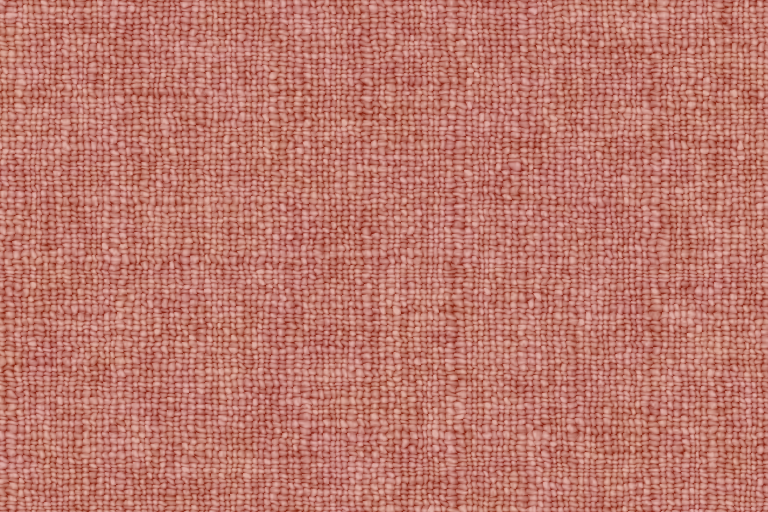
Write a WebGL 2 fragment shader that draws this texture.

```glsl
#version 300 es
precision highp float;
// Plain-woven linen cloth in dusty coral, with uneven slubbed threads.

#define WARP_COUNT 73.0    // vertical threads per canvas height
#define WEFT_COUNT 90.0    // horizontal threads per canvas height
#define CRIMP 0.42         // how far threads rise and dip
#define THREAD_WIDTH 0.49  // half width, in cells
#define SLUB_WIDTH 0.16    // thickness variation along a thread
#define SLUB_TONE 0.26     // brightness variation along a thread
#define RELIEF 0.90        // contrast of the weave
#define BASE_TONE -0.30
#define TWIST 0.22         // slant of the floats
#define FUZZ 0.40          // fibre grain strength
#define DARK_COLOR vec3(0.60, 0.25, 0.19)
#define LIGHT_COLOR vec3(0.84, 0.63, 0.59)

uniform vec2 u_resolution;
out vec4 fragColor;

const int SAMPLES = 3;

float hash(vec2 p) {
    vec3 q = fract(vec3(p.xyx) * 0.1031);
    q += dot(q, q.yzx + 33.33);
    return fract((q.x + q.y) * q.z);
}

// Value noise, centred on zero
float noise(vec2 p) {
    vec2 i = floor(p), f = fract(p);
    f = f * f * (3.0 - 2.0 * f);
    float low = mix(hash(i), hash(i + vec2(1.0, 0.0)), f.x);
    float high = mix(hash(i + vec2(0.0, 1.0)), hash(i + vec2(1.0, 1.0)), f.x);
    return mix(low, high, f.y) - 0.5;
}

// Slow and quick variation along one thread
float slub(float id, float along) {
    return 0.50 * noise(vec2(id + 40.0, along * 5.0))
         + 0.70 * noise(vec2(id + 240.0, along * 21.0));
}

// Rounded cross section of a thread
float profile(float offset, float halfWidth) {
    float a = offset / halfWidth;
    return 1.0 - a * a;
}

vec3 cloth(vec2 uv) {
    // Uneven spacing, broad and from thread to thread, then local wander
    vec2 p = uv * vec2(WARP_COUNT, WEFT_COUNT);
    vec2 q = p;
    p.x += 0.9 * noise(vec2(uv.x * 23.0, 3.5)) + 0.7 * noise(vec2(q.x * 0.47, uv.y * 6.0 + 30.0));
    p.y += 0.9 * noise(vec2(uv.y * 29.0, 8.5)) + 0.7 * noise(vec2(uv.x * 6.0 + 60.0, q.y * 0.47));
    p += 0.50 * vec2(noise(q * 0.8 + 130.0), noise(q * 0.8 + 310.0));

    vec2 cell = floor(p), f = fract(p) - 0.5;
    float parity = mod(cell.x + cell.y, 2.0) * 2.0 - 1.0;
    vec2 wave = parity * cos(3.14159 * f);

    // Over-and-under heights; floats bulge where they lie on top
    float warpSlub = slub(cell.x, uv.y);
    float weftSlub = slub(cell.y + 500.0, uv.x);
    float warpWidth = THREAD_WIDTH + SLUB_WIDTH * warpSlub + 0.08 * wave.y;
    float weftWidth = THREAD_WIDTH + SLUB_WIDTH * weftSlub - 0.05 * wave.x;
    float warp = profile(f.x + TWIST * f.y, warpWidth) + CRIMP * wave.y;
    float weft = profile(f.y + TWIST * f.x, weftWidth) - CRIMP * wave.x;
    bool warpOnTop = warp > weft;
    float height = max(max(warp, weft), -0.1);

    // Thread tone, fibre grain and faint mottling
    float tone = BASE_TONE + RELIEF * height;
    tone += warpOnTop ? 0.05 : -0.05;
    tone += SLUB_TONE * (warpOnTop ? warpSlub : weftSlub);
    tone += 0.05 * (warpSlub + weftSlub);
    tone += 0.18 * (hash(cell + 17.0) - 0.5);
    tone += 0.10 * (f.y - f.x);
    vec2 grain = warpOnTop ? vec2(3.2, 1.7) : vec2(1.7, 3.2);
    tone += FUZZ * noise(q * grain + 50.0);
    tone += 0.06 * noise(uv * 21.0 + 60.0);
    tone = clamp(tone, -0.35, 1.15);

    // Slight drift between rose and terracotta
    float hue = 0.5 * noise(uv * 9.0 + 90.0) + 0.7 * noise(p * 0.45 + 400.0);
    return mix(DARK_COLOR, LIGHT_COLOR, tone) + hue * vec3(0.0, -0.012, 0.035);
}

void main() {
    // Average several samples for smooth edges
    vec3 sum = vec3(0.0);
    for (int y = 0; y < SAMPLES; y++) {
        for (int x = 0; x < SAMPLES; x++) {
            vec2 jitter = (vec2(x, y) + 0.5) / float(SAMPLES) - 0.5;
            sum += cloth((gl_FragCoord.xy + jitter) / u_resolution.y);
        }
    }
    fragColor = vec4(sum / float(SAMPLES * SAMPLES), 1.0);
}
```
